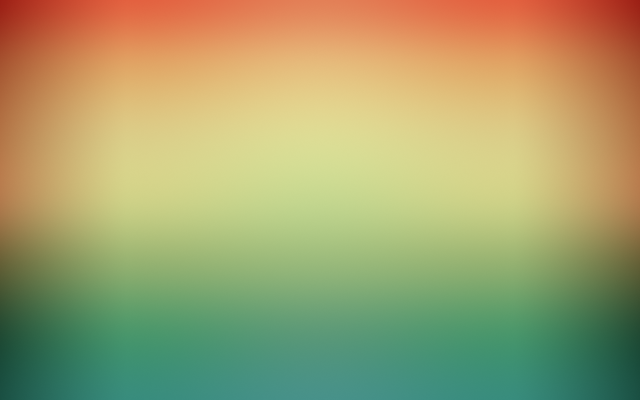
Write a Shadertoy shader that draws this background.

```glsl
#define KNOTS 7
#define SHOULDER 0.6
#define EDGE_FALLOFF 1.3
#define GRAIN 0.004

// Smooth vertical ramp through evenly spaced colours, bottom to top
vec3 ramp(vec3 colours[KNOTS], float height) {
    float position = clamp(height, 0.0, 1.0) * float(KNOTS - 1);
    int knot = min(int(position), KNOTS - 2);
    float t = position - float(knot);
    vec3 before = colours[max(knot - 1, 0)];
    vec3 start = colours[knot];
    vec3 end = colours[knot + 1];
    vec3 after = colours[min(knot + 2, KNOTS - 1)];
    vec3 slopeIn = 0.5 * (end - before);
    vec3 slopeOut = 0.5 * (after - start);
    vec3 bend = 3.0 * (end - start) - 2.0 * slopeIn - slopeOut;
    vec3 twist = 2.0 * (start - end) + slopeIn + slopeOut;
    return start + t * (slopeIn + t * (bend + t * twist));
}

float hash(vec2 p) {
    return fract(sin(dot(p, vec2(12.99, 78.23))) * 43758.5);
}

void mainImage(out vec4 fragColor, in vec2 fragCoord) {
    vec2 uv = fragCoord / iResolution.xy;

    // Bright middle: blue-green, lime, cream, coral
    vec3 centreColours[KNOTS] = vec3[KNOTS](
        vec3(0.28, 0.57, 0.54), vec3(0.36, 0.60, 0.47),
        vec3(0.59, 0.72, 0.48), vec3(0.77, 0.84, 0.56),
        vec3(0.87, 0.86, 0.58), vec3(0.90, 0.74, 0.49),
        vec3(0.89, 0.50, 0.34));

    // Saturated shoulders either side of the middle
    vec3 shoulderColours[KNOTS] = vec3[KNOTS](
        vec3(0.22, 0.55, 0.49), vec3(0.29, 0.59, 0.42),
        vec3(0.57, 0.69, 0.44), vec3(0.81, 0.82, 0.53),
        vec3(0.86, 0.80, 0.53), vec3(0.88, 0.65, 0.40),
        vec3(0.89, 0.38, 0.25));

    // Dark outer edges: forest, clay, deep red
    vec3 edgeColours[KNOTS] = vec3[KNOTS](
        vec3(0.10, 0.31, 0.26), vec3(0.13, 0.29, 0.20),
        vec3(0.38, 0.37, 0.21), vec3(0.70, 0.48, 0.30),
        vec3(0.70, 0.45, 0.27), vec3(0.65, 0.33, 0.19),
        vec3(0.61, 0.12, 0.08));

    // Blend the ramps outwards, symmetric about the middle
    float spread = abs(2.0 * uv.x - 1.0);
    float shoulder = smoothstep(0.0, SHOULDER, spread);
    float outer = clamp((spread - SHOULDER) / (1.0 - SHOULDER), 0.0, 1.0);
    vec3 colour = mix(ramp(centreColours, uv.y), ramp(shoulderColours, uv.y), shoulder);
    colour = mix(colour, ramp(edgeColours, uv.y), pow(outer, EDGE_FALLOFF));

    // Faint dither against banding
    colour += GRAIN * (hash(uv * 100.0) - 0.5);
    fragColor = vec4(clamp(colour, 0.0, 1.0), 1.0);
}
```
